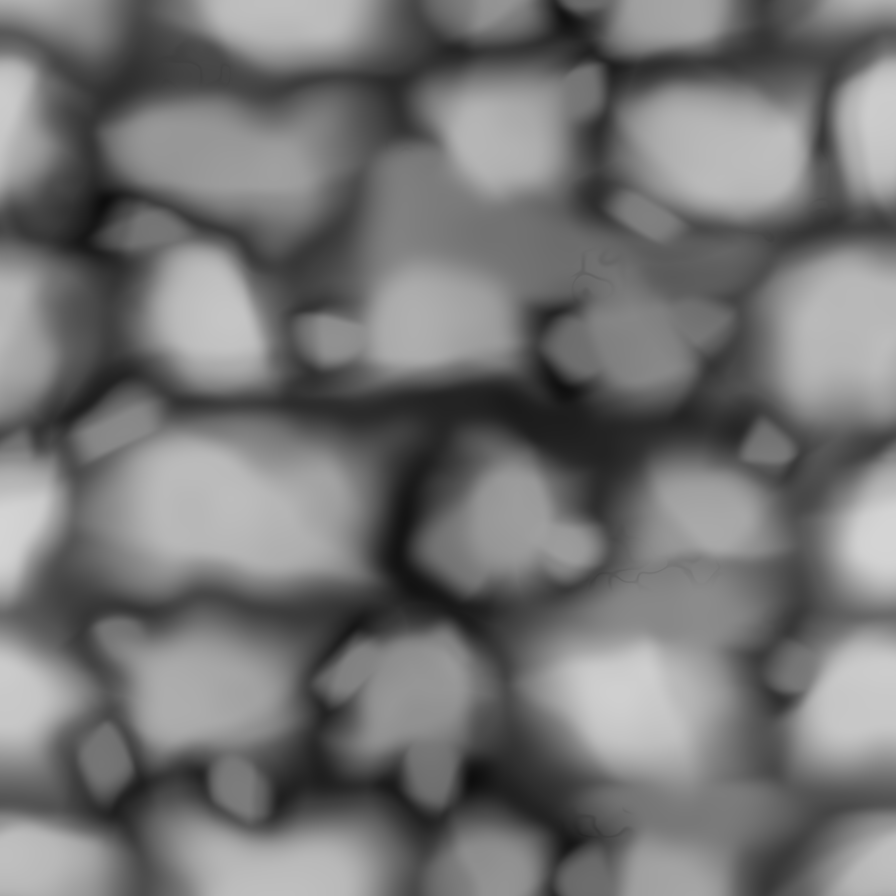
Write a Shadertoy shader that draws this texture map.

```glsl
// Height map of a rubble stone wall: uneven courses of bevelled stones, small
// cobbles wedged in the joints and soft mortar ledges. All layers are merged
// with an exponential soft maximum; every grid and noise wraps at the border.

#define COURSES vec2(4.0, 5.0)   // stones per row, rows
#define COBBLES 8.0              // cobble cells per side
#define COBBLE_SHARE 0.36        // part of the cobble cells in use
#define EDGE_JITTER 0.50         // unevenness of stone widths
#define WARP 0.26                // bending of the outlines
#define BLEND 26.0               // sharpness of the soft maximum
#define FLANK_DROP 0.36          // fall from stone top to joint
#define GROOVE 0.09              // depth of the joint around cobbles
#define FACETS 3                 // chipped planes per stone

float hash(vec2 p) {
    vec3 q = fract(p.xyx * vec3(0.1031, 0.1030, 0.0973));
    q += dot(q, q.yzx + 33.33);
    return fract((q.x + q.y) * q.z);
}

// Whole-number cell index wrapped to 0 .. count - 1, safe against rounding
vec2 wrap(vec2 cell, vec2 count) { return floor(mod(cell + 0.5, count)); }

// Value noise that repeats after "period" cells
float noise(vec2 uv, vec2 period, float seed) {
    vec2 p = uv * period, i = floor(p), f = p - i;
    f = f * f * f * (f * (f * 6.0 - 15.0) + 10.0);
    vec2 a = wrap(i, period) + seed, b = wrap(i + 1.0, period) + seed;
    return mix(mix(hash(a), hash(vec2(b.x, a.y)), f.x),
               mix(hash(vec2(a.x, b.y)), hash(b), f.x), f.y);
}

vec2 noise2(vec2 uv, float period, float seed) {
    return vec2(noise(uv, vec2(period), seed),
                noise(uv, vec2(period), seed + 41.0)) - 0.5;
}

vec2 direction(float angle) { return vec2(cos(angle), sin(angle)); }

// Height of one stone; q spans -1..1 across it
float stone(vec2 q, vec2 id, float top, float turn) {
    vec2 axis = direction(turn);
    q = vec2(dot(q, axis), dot(q, vec2(-axis.y, axis.x)));

    // Rounded irregular octagon: four sides and four cut corners
    float sum = 0.0;
    for (int k = 0; k < 8; k++) {
        float n = float(k), rnd = hash(id + 7.3 * n + 3.0);
        float reach = k % 2 == 0 ? 1.02 + 0.12 * rnd : 1.16 + 0.34 * rnd;
        float angle = n * 0.7854 + 0.24 * (hash(id + 5.7 * n + 60.0) - 0.5);
        sum += pow(max(dot(q, direction(angle)) / reach, 0.0), 6.0);
    }
    float r = pow(sum + 1e-6, 1.0 / 6.0);
    float h = top - 0.10 * r * r - FLANK_DROP * smoothstep(0.36, 1.12, r)
            - 0.3 * max(r - 1.1, 0.0);

    // Chipped facets: a short step followed by a sloping plane
    for (int k = 0; k < FACETS; k++) {
        float n = float(k);
        float angle = 6.2832 * hash(id + 9.1 * n + 120.0);
        float cut = dot(q, direction(angle)) - 0.1 - 0.55 * hash(id + 4.9 * n + 150.0);
        h -= 0.06 * smoothstep(0.0, 0.24, cut) + 0.05 * max(cut, 0.0);
    }
    return h;
}

// Large stones laid in rows, returned as a sum of exponentials
float courses(vec2 p, vec2 bend) {
    float sum = 0.0;
    for (int j = -1; j <= 1; j++) {
        float row = floor(p.y) + float(j);
        float rowId = wrap(vec2(row), COURSES).y;
        float nextId = wrap(vec2(row + 1.0), COURSES).y;
        float low = row + 0.3 * (hash(vec2(rowId, 11.0)) - 0.5);
        float high = row + 1.0 + 0.3 * (hash(vec2(nextId, 11.0)) - 0.5);
        float x = p.x - 0.5 * mod(rowId, 2.0) - 0.4 * hash(vec2(rowId, 23.0));
        for (int i = -1; i <= 1; i++) {
            float col = floor(x) + float(i);
            vec2 id = vec2(wrap(vec2(col), COURSES).x, rowId);
            vec2 nextCol = vec2(wrap(vec2(col + 1.0), COURSES).x, rowId);
            float left = col + EDGE_JITTER * (hash(id + 31.0) - 0.5);
            float right = col + 1.0 + EDGE_JITTER * (hash(nextCol + 31.0) - 0.5);
            vec2 middle = 0.5 * vec2(left + right, low + high);
            vec2 halfSize = 0.5 * vec2(right - left, high - low);
            vec2 q = (vec2(x, p.y) - middle) / halfSize + bend;
            float top = 0.58 + 0.24 * hash(id + 71.0);
            float turn = 0.3 * (hash(id + 83.0) - 0.5);
            sum += exp(BLEND * stone(q, id + 17.0, top, turn));
        }
    }
    return sum;
}

// Small stones scattered over the joints; also marks the groove around them
float cobbles(vec2 p, vec2 bend, out float groove) {
    float sum = 0.0;
    groove = 0.0;
    for (int k = 0; k < 9; k++) {
        vec2 cell = floor(p) + vec2(k % 3 - 1, k / 3 - 1);
        vec2 id = wrap(cell, vec2(COBBLES)) + 200.0;
        if (hash(id) > COBBLE_SHARE) continue;
        vec2 jitter = 0.5 * (vec2(hash(id + 13.0), hash(id + 29.0)) - 0.5);
        vec2 halfSize = vec2(0.32 + 0.26 * hash(id + 37.0), 0.34 + 0.16 * hash(id + 43.0));
        vec2 q = (p - cell - 0.5 - jitter) / halfSize + bend;
        float top = 0.43 + 0.15 * hash(id + 53.0);
        float h = stone(q, id, top, 2.4 * (hash(id + 67.0) - 0.5));
        groove = max(groove, 1.0 - smoothstep(0.35, 0.85, top - h));
        sum += exp(BLEND * h);
    }
    return sum;
}

void mainImage(out vec4 fragColor, in vec2 fragCoord) {
    vec2 uv = fragCoord / iResolution.xy;
    vec2 warp = WARP * noise2(uv, 6.0, 5.0) + 0.3 * WARP * noise2(uv, 17.0, 90.0);
    vec2 bend = 0.2 * noise2(uv, 13.0, 140.0);

    // Mortar ledges with a few worm-like pits
    float ledge = smoothstep(0.5, 0.95, noise(uv + 0.03 * warp, vec2(4.0, 10.0), 300.0));
    vec2 wormUv = uv + 0.03 * noise2(uv, 37.0, 320.0);
    float worm = abs(noise(wormUv, vec2(44.0, 56.0), 330.0) - 0.5);
    float pits = ledge * (1.0 - smoothstep(0.0, 0.16, worm))
               * smoothstep(0.7, 0.85, noise(uv, vec2(9.0, 13.0), 360.0));
    float mortar = 0.14 + 0.36 * ledge - 0.05 * pits;

    // Stones and mortar first, then cobbles pressed into them
    vec2 wall = uv * COURSES + vec2(0.37, 0.46) + warp;
    float base = log(exp(BLEND * mortar) + courses(wall, bend)) / BLEND;
    float groove;
    float small = cobbles(uv * COBBLES + 0.43 + 1.3 * warp, bend, groove);
    base -= GROOVE * groove * (1.0 - smoothstep(0.42, 0.68, base));
    float height = log(exp(BLEND * base) + small) / BLEND;

    // Broad relief and faint surface waviness
    height += 0.15 * (noise(uv, vec2(3.0), 400.0) - 0.5);
    height += 0.03 * (noise(uv, vec2(19.0, 23.0), 430.0) - 0.5);
    fragColor = vec4(vec3(clamp(height, 0.0, 1.0)), 1.0);
}
```
